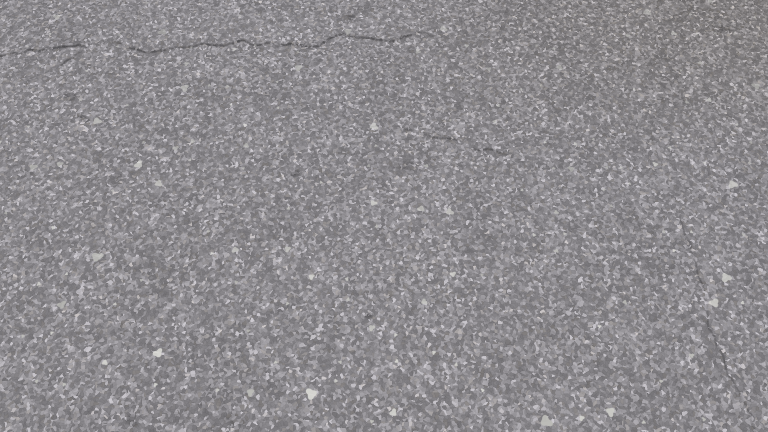
Give the GLSL for this texture, as a Shadertoy shader.

```glsl
const float GRAIN_FREQ = 142.0;    // grains per canvas height at the lower edge
const float STONE_FREQ = 14.0;     // cells for the sparse pale stones
const float STONE_SHARE = 0.32;
const float FORESHORTEN = 0.28;    // how much the ground recedes at the top
const float BINDER_TONE = 0.484;
const float CHIP_CONTRAST = 0.215;
const float GLINT = 0.09;          // extra brightness of the palest chips
const float JOINT_DEPTH = 0.04;
const float PATCH_DEPTH = 0.04;
const float GRAIN_WARP = 0.007;    // makes the chips ragged
const int SPOT_COUNT = 9;
const vec3 ASPHALT_TINT = vec3(1.0, 0.985, 1.015);
const vec3 WARM_TINT = vec3(1.02, 0.985, 0.965);
const vec3 STONE_COLOR = vec3(0.84, 0.84, 0.82);

vec3 hash3(vec2 p) {
    vec3 q = fract(p.xyx * vec3(0.1031, 0.1030, 0.0973));
    q += dot(q, q.yxz + 33.33);
    return fract((q.xxy + q.yzz) * q.zyx);
}

float noise(vec2 p) {
    vec2 i = floor(p), f = fract(p);
    f = f * f * (3.0 - 2.0 * f);
    float low = mix(hash3(i).x, hash3(i + vec2(1, 0)).x, f.x);
    float high = mix(hash3(i + vec2(0, 1)).x, hash3(i + vec2(1, 1)).x, f.x);
    return mix(low, high, f.y);
}

float fbm(vec2 p) {
    float sum = 0.0, amp = 0.5;
    for (int i = 0; i < 4; i++) {
        sum += amp * noise(p);
        p = p * 2.03 + 17.1;
        amp *= 0.5;
    }
    return sum;
}

// Cellular aggregate: x = tone, y = warmth of the chip
vec2 grains(vec2 p) {
    vec2 cell = floor(p);
    float nearest = 9.0, second = 9.0;
    vec3 chip = vec3(0.0);
    for (int y = -1; y <= 1; y++)
    for (int x = -1; x <= 1; x++) {
        vec2 id = cell + vec2(x, y);
        vec3 h = hash3(id + 300.0);
        float d = length(id + h.xy - p) - 0.25 * h.z;
        if (d < nearest) {
            second = nearest;
            nearest = d;
            chip = hash3(id + 731.0);
        } else second = min(second, d);
    }
    float joint = 1.0 - smoothstep(0.0, 0.28, second - nearest);
    float tone = BINDER_TONE + CHIP_CONTRAST * pow(chip.x, 1.6);
    tone += GLINT * smoothstep(0.9, 1.0, chip.x);
    return vec2(tone - JOINT_DEPTH * joint, chip.y);
}

// Sparse angular stones: x = coverage, y = brightness
vec2 stones(vec2 p, float blur) {
    vec2 id = floor(p);
    vec3 place = hash3(id + 57.0), kind = hash3(id + 411.0);
    vec2 d = fract(p) - mix(vec2(0.27), vec2(0.73), place.xy);
    float angle = atan(d.y, d.x) + 6.283 * kind.y;
    float radius = mix(0.055, 0.18, pow(kind.z, 6.0));
    radius *= 1.0 + 0.22 * cos(3.0 * angle) + 0.1 * sin(2.0 * angle);
    float cover = 1.0 - smoothstep(-blur, blur, length(d) - radius);
    return vec2(cover * step(place.z, STONE_SHARE), 0.86 + 0.18 * kind.x);
}

// Broken hairline wandering from a to b
float crack(vec2 p, vec2 a, vec2 b, float width) {
    vec2 along = normalize(b - a);
    float t = dot(p - a, along), span = length(b - a);
    float wander = 0.055 * (fbm(vec2(t * 11.0, a.x * 9.0)) - 0.47);
    float d = abs(dot(p - a, vec2(-along.y, along.x)) - wander);
    float ends = smoothstep(-0.01, 0.03, t) * (1.0 - smoothstep(span - 0.08, span + 0.01, t));
    float gaps = smoothstep(0.1, 0.5, noise(vec2(t * 26.0, a.y * 31.0)));
    return ends * gaps * (1.0 - smoothstep(width * 0.3, width * 1.6, d));
}

// Small oily stains, flattened by the view
float stains(vec2 p, float aspect) {
    float sum = 0.0;
    for (int i = 0; i < SPOT_COUNT; i++) {
        vec3 h = hash3(vec2(float(i) * 7.3 + 2.0, 19.0));
        vec2 d = (p - h.xy * vec2(aspect, 1.0)) * vec2(1.0, 1.5);
        float radius = mix(0.014, 0.03, h.z);
        float edge = length(d) + 0.016 * (noise(p * 90.0) - 0.5);
        sum += (1.0 - smoothstep(radius * 0.4, radius, edge)) * mix(0.1, 0.05, h.z);
    }
    return sum;
}

vec3 road(vec2 p, float aspect, float pixel) {
    float nearness = 1.0 - FORESHORTEN * p.y;
    vec2 ground = vec2(p.x - 0.5 * aspect, p.y) / nearness;
    vec2 warp = vec2(noise(ground * 130.0), noise(ground * 130.0 + 61.0)) - 0.5;
    vec2 grain = grains((ground + GRAIN_WARP * warp) * GRAIN_FREQ);
    float tone = grain.x + PATCH_DEPTH * (fbm(ground * 7.0) - 0.47);
    tone += 0.05 * (noise(ground * 60.0) - 0.5);
    float farRight = smoothstep(0.55, 1.0, p.y) * smoothstep(0.4, 1.0, p.x / aspect);
    tone -= 0.035 * farRight;

    float fissure = crack(p, vec2(-0.02, 0.88), vec2(1.02, 0.915), 0.0028);
    fissure += 0.7 * crack(p, vec2(0.12, 0.83), vec2(0.23, 0.89), 0.0026);
    fissure += 0.8 * crack(p, vec2(0.93, 0.70), vec2(1.22, 0.635), 0.0026);
    fissure += 0.6 * crack(p, vec2(1.57, 0.50), vec2(1.75, -0.03), 0.0025);
    tone -= 0.14 * fissure + stains(p, aspect);

    float warmth = 0.45 * farRight + 0.6 * smoothstep(0.8, 1.0, grain.y);
    vec3 color = tone * mix(ASPHALT_TINT, WARM_TINT, warmth);
    vec2 stone = stones(ground * STONE_FREQ, pixel * STONE_FREQ * 0.6);
    return mix(color, STONE_COLOR * stone.y, stone.x * mix(0.95, 0.5, p.y));
}

void mainImage(out vec4 fragColor, in vec2 fragCoord) {
    float pixel = 1.0 / iResolution.y;
    vec3 color = vec3(0.0);
    for (int i = 0; i < 4; i++) {
        vec2 offset = vec2(i & 1, i >> 1) * 0.5 - 0.25;
        color += road((fragCoord + offset) * pixel, iResolution.x * pixel, pixel);
    }
    fragColor = vec4(color * 0.25, 1.0);
}
```
